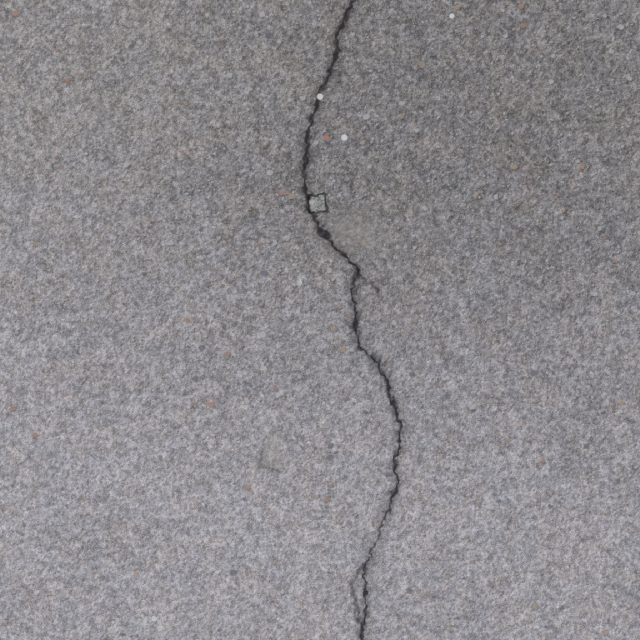
Write a Shadertoy shader that draws this texture.

```glsl
// Weathered grey asphalt with scattered pebbles and a dark crack winding from top to bottom

float hash(vec2 p) {
    vec3 q = fract(vec3(p.xyx) * 0.1031);
    q += dot(q, q.yzx + 33.33);
    return fract((q.x + q.y) * q.z);
}

float noise(vec2 p) {
    vec2 i = floor(p), f = fract(p);
    f = f * f * (3.0 - 2.0 * f);
    return mix(mix(hash(i), hash(i + vec2(1, 0)), f.x),
               mix(hash(i + vec2(0, 1)), hash(i + vec2(1, 1)), f.x), f.y);
}

float fbm(vec2 p) {
    float sum = 0.0, amp = 0.5;
    for (int i = 0; i < 4; i++) {
        sum += amp * noise(p);
        p = mat2(1.6, 1.2, -1.2, 1.6) * p + 7.3;
        amp *= 0.5;
    }
    return sum;
}

float segment(vec2 p, vec2 a, vec2 b) {
    vec2 d = b - a;
    return length(p - a - d * clamp(dot(p - a, d) / dot(d, d), 0.0, 1.0));
}

float box(vec2 p, vec2 halfSize, float angle) {
    float c = cos(angle), s = sin(angle);
    vec2 d = abs(mat2(c, -s, s, c) * p) - halfSize;
    return length(max(d, 0.0)) + min(max(d.x, d.y), 0.0);
}

float blob(vec2 p, vec2 center, vec2 radius) {
    vec2 d = (p - center) / radius;
    return exp(-dot(d, d));
}

float crackDistance(vec2 p) {
    const vec2 path[24] = vec2[24](
        vec2(.558, 1.01), vec2(.527, .945), vec2(.523, .902), vec2(.498, .85),
        vec2(.483, .8), vec2(.476, .725), vec2(.481, .674), vec2(.49, .658),
        vec2(.52, .615), vec2(.542, .6), vec2(.56, .577), vec2(.551, .545),
        vec2(.557, .493), vec2(.561, .458), vec2(.589, .434), vec2(.602, .406),
        vec2(.615, .367), vec2(.628, .334), vec2(.615, .268), vec2(.623, .247),
        vec2(.608, .206), vec2(.569, .112), vec2(.573, .075), vec2(.563, -.01));
    float d = 1.0;
    for (int i = 0; i < 23; i++) d = min(d, segment(p, path[i], path[i + 1]));
    return d;
}

// Jittered stones, one at most per grid cell
vec3 addPebbles(vec3 color, vec2 p, float cells, float chance, float px) {
    vec2 home = floor(p * cells);
    for (int j = -1; j <= 1; j++)
    for (int i = -1; i <= 1; i++) {
        vec2 id = home + vec2(i, j);
        if (hash(id + cells) > chance) continue;
        vec2 center = (id + vec2(hash(id + 11.7), hash(id + 47.1))) / cells;
        float size = mix(0.08, 0.2, pow(hash(id + 5.3), 2.0)) / cells;
        vec2 d = p - center;
        d.x *= mix(0.7, 1.1, hash(id + 81.0));
        d += 0.002 * (noise(p * 260.0) - 0.5);
        float kind = hash(id + 29.0);
        vec3 stone = kind < 0.62 ? vec3(.71, .71, .73) : kind < 0.82 ? vec3(.65, .58, .52)
                   : kind < 0.90 ? vec3(.66, .51, .45) : vec3(.42, .44, .48);
        float shadow = smoothstep(px, -px, length(d + vec2(-.0008, .0012)) - size * 1.1);
        color *= 1.0 - 0.18 * shadow;
        color = mix(color, stone, 0.7 * smoothstep(px, -px, length(d) - size));
    }
    return color;
}

void mainImage(out vec4 fragColor, in vec2 fragCoord) {
    vec2 p = fragCoord / iResolution.y;
    float px = 1.0 / iResolution.y;

    // Broad light: pale at the lower left, dim above the center and to the right
    float light = 0.605 - 0.062 * smoothstep(.1, 1.0, p.y)
                - 0.05 * smoothstep(.1, .55, p.x) * smoothstep(.1, .7, p.y)
                - 0.012 * smoothstep(.3, 1.0, p.x) - 0.02 * blob(p, vec2(.6, .75), vec2(.25));
    light += 0.04 * (fbm(p * 7.0) - 0.47);
    vec3 tint = mix(vec3(1.0, .985, 1.02), vec3(1.005, .985, .995), smoothstep(.2, .9, p.y));
    tint += vec3(.05, .005, -.045) * (fbm(p * 40.0 + 9.0) - 0.47);

    // Smooth worn patches soften the grain
    float worn = blob(p, vec2(.553, .638), vec2(.045, .03));
    float chip = box(p - vec2(.427, .297) + .01 * (noise(p * 70.0) - .5), vec2(.014, .03), -.22);
    float chipFill = smoothstep(.006, -.006, chip);
    float calm = 1.0 - 0.5 * max(worn, 0.6 * chipFill);

    // Coarse and fine grain
    vec2 g = mat2(.8, .6, -.6, .8) * p;
    float grain = 0.23 * (fbm(g * 125.0) - 0.47) + 0.16 * (noise(g * vec2(330, 250)) - 0.5)
                + 0.09 * (hash(floor(p * 512.0)) - 0.5);
    vec3 color = tint * (light + grain * calm);
    color = addPebbles(color, p, 95.0, 0.26, px);
    color = addPebbles(color, p + 3.7, 45.0, 0.2, px);
    color = mix(color, vec3(.56, .54, .52) + 0.6 * grain, 0.5 * worn);
    color = mix(color, vec3(.58, .555, .53) + 0.8 * grain, 0.35 * chipFill);
    float chipEdge = exp(-abs(chip) / .003) * smoothstep(.01, -.02, p.x - .427 + (p.y - .297) * .6);
    color *= 1.0 - 0.25 * chipEdge;

    // Pale chalky scuffs
    float scuff = blob(p, vec2(.241, .028), vec2(.022, .018)) + blob(p, vec2(.473, .561), vec2(.01))
                + blob(p, vec2(.95, .759), vec2(.015, .01)) + 0.6 * blob(p, vec2(.628, .728), vec2(.012));
    color = mix(color, vec3(.78, .79, .80), 0.9 * scuff * smoothstep(.44, .6, fbm(p * 120.0 + 4.0)));

    // Main crack: thin and broken, with ragged walls and a dirty rim
    vec2 q = p + .005 * (vec2(noise(p * 60.0), noise(p * 60.0 + 31.0)) - .5)
               + .006 * (vec2(noise(p * 190.0), noise(p * 190.0 + 17.0)) - .5);
    float crack = crackDistance(q);
    float width = mix(.0009, .0017, smoothstep(.3, .65, p.y)) + .0019 * blob(p, vec2(.515, .625), vec2(.045));
    width *= 0.45 + 1.1 * noise(p * 60.0 + 5.0);
    float depth = 1.0 - 0.5 * blob(p, vec2(.588, .16), vec2(.05, .045));
    color *= 1.0 - 0.45 * depth * exp(-crack / .0055) * (0.4 + 1.2 * noise(p * 130.0 + 3.0));
    float gap = smoothstep(.0014 + px, -px, crack - width);
    gap *= 0.55 + 0.45 * smoothstep(.2, .5, noise(p * 170.0 + 8.0));
    color = mix(color, vec3(.19, .18, .20) + 0.5 * max(grain, 0.0), 0.9 * depth * gap);

    // Fine side cracks and the loose stone beside the main one
    float side = min(segment(q, vec2(.557, .577), vec2(.592, .545)), segment(q, vec2(.566, .115), vec2(.547, .09)));
    side = min(side, segment(q, vec2(.547, .09), vec2(.56, .03)));
    color *= 1.0 - 0.28 * smoothstep(.006, .0, side);
    float stone = box(q - vec2(.497, .683), vec2(.008), .15) - .006;
    color = mix(color, vec3(.54, .55, .55) + grain, 0.75 * smoothstep(px, -px, stone));
    color *= 1.0 - 0.5 * smoothstep(.0035, .0005, abs(stone));

    // A few bright stones
    float white = min(min(length(p - vec2(.538, .785)) - .005, length(p - vec2(.5, .849)) - .005),
                      length(p - vec2(.706, .975)) - .004);
    color = mix(color, vec3(.80, .81, .82), 0.9 * smoothstep(px, -px, white));
    color = mix(color, vec3(.72, .46, .38), 0.8 * smoothstep(px, -px, length(p - vec2(.51, .785)) - .004));

    fragColor = vec4(clamp(color, 0.0, 1.0), 1.0);
}
```
